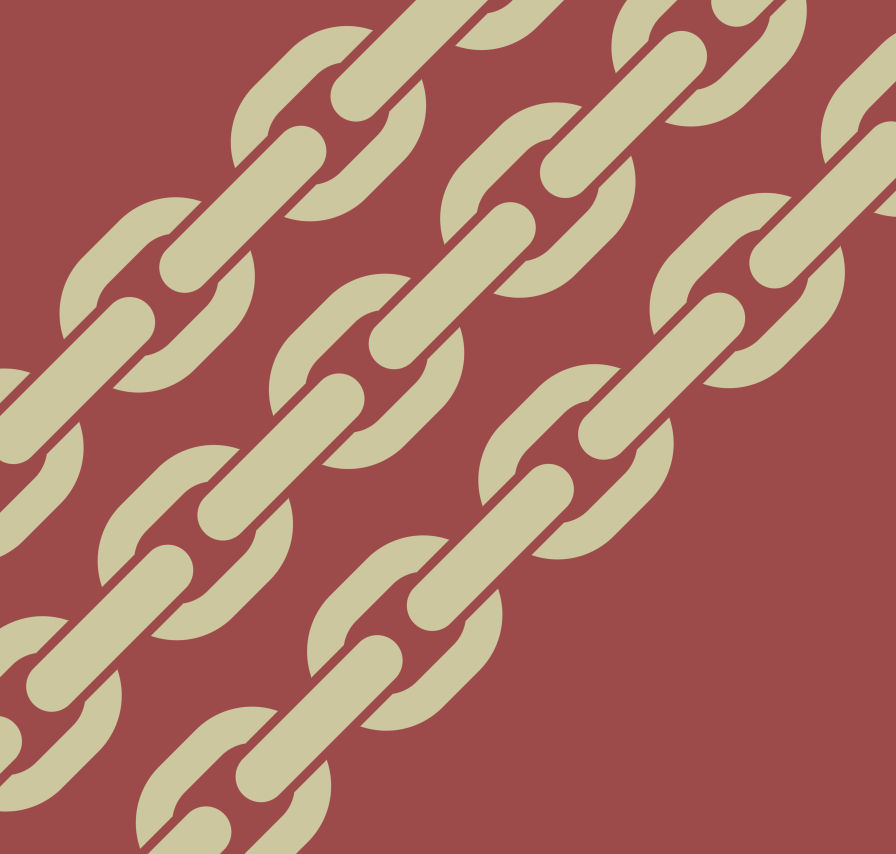
Reproduce this pattern procedurally as a WebGL 2 fragment shader.

```glsl
#version 300 es
precision highp float;
// Three flat diagonal chains of pale links on a brick red ground.

uniform vec2 u_resolution;
out vec4 fragColor;

// Signed distance to a capsule lying along x
float capsule(vec2 p, float halfLength, float radius) {
    p.x -= clamp(p.x, -halfLength, halfLength);
    return length(p) - radius;
}

// Endless chain along x: open links seen face on, joined by links seen edge on
float chain(vec2 p) {
    const float pitch = 0.2836;
    p.x = mod(p.x + 0.5 * pitch, pitch) - 0.5 * pitch;

    float ring = abs(capsule(p, 0.0305, 0.0715)) - 0.0213;
    float bar = capsule(vec2(abs(p.x) - 0.5 * pitch, p.y), 0.0962, 0.0298);

    // A thin gap around each bar cuts through the ring
    float cutRing = max(ring, 0.0106 - bar);
    return min(cutRing, bar);
}

void main() {
    // Canvas height is one unit
    vec2 uv = gl_FragCoord.xy / u_resolution.y;
    float pixel = 1.0 / u_resolution.y;

    // Chains step down to the right, with slightly uneven spacing
    float d = 1.0;
    for (int i = -1; i <= 1; i++) {
        float k = float(i);
        vec2 center = vec2(0.6298 + 0.2452 * k, 0.7657 - 0.0977 * k - 0.0082 * k * k);
        vec2 q = uv - center;
        vec2 alongAcross = vec2(q.x + q.y, q.y - q.x) * 0.70711;
        d = min(d, chain(alongAcross));
    }

    vec3 ground = vec3(0.61, 0.29, 0.29);
    vec3 link = vec3(0.80, 0.78, 0.62);
    float coverage = 1.0 - smoothstep(-0.7 * pixel, 0.7 * pixel, d);
    fragColor = vec4(mix(ground, link, coverage), 1.0);
}
```
